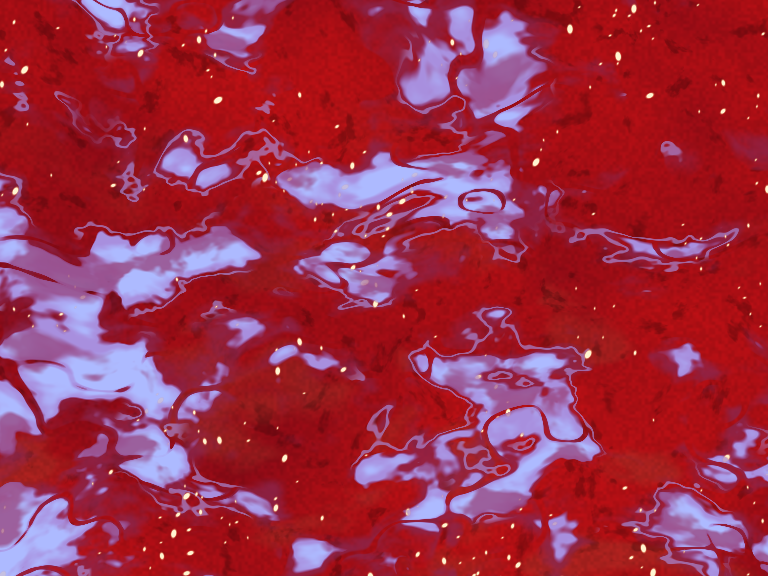
This texture is drawn by a Shadertoy shader. Its source:

```glsl
// Glossy red liquid reflecting a pale violet sky, with tiny warm glints.
// Warped noise is cut at a level to form ragged sky patches, rims and haze;
// the glints are hashed ellipses on a jittered grid, gathered into clusters.

const vec3 DEEP_RED   = vec3(0.44, 0.025, 0.085);
const vec3 BRIGHT_RED = vec3(0.71, 0.060, 0.075);
const vec3 RUST       = vec3(0.62, 0.19, 0.15);
const vec3 SHEEN      = vec3(0.54, 0.15, 0.31);
const vec3 MAUVE      = vec3(0.59, 0.28, 0.53);
const vec3 LILAC      = vec3(0.66, 0.56, 0.87);
const vec3 SKY        = vec3(0.68, 0.73, 1.00);
const vec3 GLINT_RIM  = vec3(0.90, 0.55, 0.40);
const vec3 GLINT_CORE = vec3(1.00, 0.96, 0.82);

const vec2  SEED         = vec2(7.3, 3.1);
const vec2  GROUP_FREQ   = vec2(3.2, 4.4);   // groups of reflections
const vec2  SHAPE_FREQ   = vec2(9.0, 13.5);  // single reflections
const float GROUP_WEIGHT = 0.62;
const float SHAPE_WEIGHT = 1.30;
const float SKY_BIAS     = -0.185;           // lower means less sky
const float SKY_TILT     = 0.28;             // more sky near the bottom
const float EDGE         = 0.018;            // softness of a patch edge
const float GLINT_GRID   = 40.0;
const float GLINT_CHANCE = 0.42;

float hash(vec2 p) {
    vec3 h = fract(vec3(p.xyx) * 0.1031);
    h += dot(h, h.yzx + 33.33);
    return fract((h.x + h.y) * h.z);
}

float noise(vec2 p) {
    vec2 i = floor(p), f = fract(p);
    f = f * f * (3.0 - 2.0 * f);
    return mix(mix(hash(i), hash(i + vec2(1, 0)), f.x),
               mix(hash(i + vec2(0, 1)), hash(i + vec2(1, 1)), f.x), f.y);
}

// Four octaves, each turned to hide the lattice; mean 0.5
float fbm(vec2 p) {
    float sum = 0.0, amp = 0.533;
    for (int i = 0; i < 4; i++) {
        sum += amp * noise(p);
        p = mat2(1.6, 1.2, -1.2, 1.6) * p + 11.7;
        amp *= 0.5;
    }
    return sum;
}

vec2 swirl(vec2 p, float freq, float amount) {
    vec2 n = vec2(noise(p * freq + 31.0), noise(p * freq + 67.0));
    return p + amount * (n - 0.5);
}

// Height above the cut where the surface mirrors the sky
float skyLevel(vec2 p, vec2 q) {
    float group = noise(q * GROUP_FREQ + SEED) - 0.5;
    float shape = fbm(q * SHAPE_FREQ + SEED.yx) - 0.5;
    return GROUP_WEIGHT * group + SHAPE_WEIGHT * shape + SKY_BIAS + SKY_TILT * (0.5 - p.y);
}

// x: soft rim, y: bright core of the sparkles
vec2 glints(vec2 p) {
    vec2 g = p * GLINT_GRID, result = vec2(0.0);
    float soft = 0.0013 * GLINT_GRID;
    for (int y = -1; y <= 1; y++)
    for (int x = -1; x <= 1; x++) {
        vec2 cell = floor(g) + vec2(x, y);
        float cluster = smoothstep(0.50, 0.82, noise(cell * 0.27 + 5.0));
        if (hash(cell + 91.0) > GLINT_CHANCE * cluster + 0.02) continue;
        vec2 jitter = vec2(hash(cell + 13.0), hash(cell + 47.0));
        vec2 d = g - cell - jitter;
        float angle = 0.3 + 1.5 * hash(cell + 23.0);
        float c = cos(angle), s = sin(angle);
        d = mat2(c, -s, s, c) * d;
        float size = mix(0.07, 0.25, pow(hash(cell + 71.0), 3.0));
        float dist = length(d * vec2(0.7, 1.15)) - size;
        result = max(result, vec2(1.0 - smoothstep(-soft, soft * 1.3, dist),
                                  1.0 - smoothstep(-soft, soft * 0.5, dist + 0.02)));
    }
    return result;
}

void mainImage(out vec4 fragColor, in vec2 fragCoord) {
    vec2 p = fragCoord / iResolution.y;
    vec2 q = swirl(swirl(p, 5.0, 0.085), 14.0, 0.028);

    // Red body with broad shading, rusty swirls, faint specks and grain
    float shade = 0.6 * noise(p * 2.3 + 2.0) + 0.4 * fbm(q * 5.0 + 40.0);
    vec3 color = mix(DEEP_RED, BRIGHT_RED, smoothstep(0.18, 0.84, shade));
    float rust = smoothstep(0.58, 0.76, fbm(q * vec2(6.0, 11.0) + 80.0));
    color = mix(color, RUST, 0.5 * rust * smoothstep(1.0, 0.2, p.y));
    color *= 1.0 - 0.22 * smoothstep(0.62, 0.78, fbm(q * 34.0 + 9.0));
    color *= 0.93 + 0.14 * noise(p * 180.0);

    // Sky patches, split by thin red veins
    float level = skyLevel(p, q);
    float streak = fbm(q * vec2(16.0, 30.0) + 19.0);
    float outline = 1.0 - smoothstep(0.012, 0.03, abs(level + 0.085));
    float vein = abs(noise(q * vec2(11.0, 17.0) + 55.0) - 0.5);
    level -= 0.20 * (1.0 - smoothstep(0.01, 0.08, vein));

    // Violet sheen around the patches and thin broken outlines
    float haze = smoothstep(-0.26, -0.04, level) * smoothstep(0.25, 0.65, streak);
    color = mix(color, SHEEN, 0.75 * haze);
    outline *= smoothstep(0.54, 0.66, noise(q * 8.0 + 27.0));
    color = mix(color, LILAC, 0.65 * outline);

    // Patches: mauve rim, translucent spots, then lilac turning to sky
    float rim = smoothstep(-EDGE, EDGE, level);
    float body = smoothstep(0.005, 0.05, level);
    float clear = smoothstep(0.54, 0.68, fbm(q * vec2(12.0, 18.0) + 120.0));
    float pale = smoothstep(0.04, 0.24, level + 0.3 * (streak - 0.5));
    color = mix(color, MAUVE, 0.85 * rim);
    color = mix(color, mix(LILAC, SKY, pale), body * (1.0 - 0.75 * clear));

    // Warm sparkles, mostly on the red
    vec2 spark = glints(p) * (1.0 - 0.8 * body);
    color = mix(color, GLINT_RIM, 0.85 * spark.x);
    color = mix(color, GLINT_CORE, spark.y);

    fragColor = vec4(clamp(color, 0.0, 1.0), 1.0);
}
```
